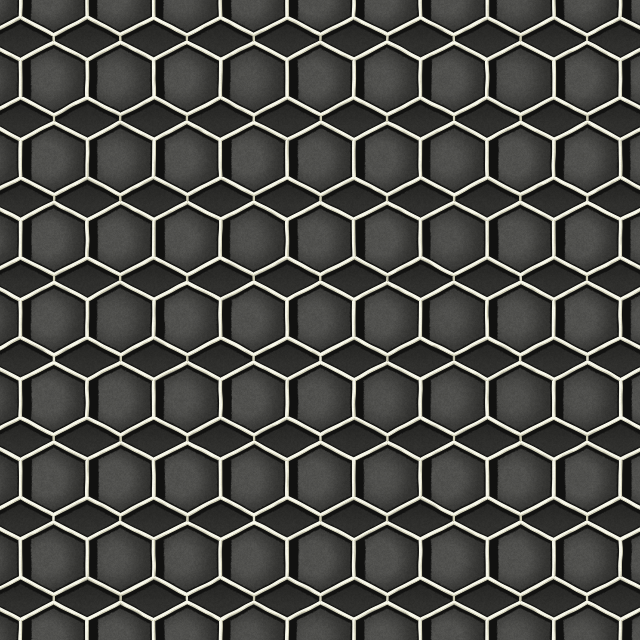
This pattern is drawn by a WebGL 2 fragment shader. Its source:

```glsl
#version 300 es
precision highp float;

uniform vec2 u_resolution;
out vec4 outColor;

float hash(vec2 p) {
    vec3 h = fract(vec3(p.xyx) * 0.1031);
    h += dot(h, h.yzx + 33.33);
    return fract((h.x + h.y) * h.z);
}

float noise(vec2 p) {
    vec2 i = floor(p), f = fract(p);
    f = f * f * (3.0 - 2.0 * f);
    return mix(mix(hash(i), hash(i + vec2(1, 0)), f.x),
               mix(hash(i + vec2(0, 1)), hash(i + vec2(1, 1)), f.x), f.y);
}

const vec3 SHADOW = vec3(0.065, 0.065, 0.062);
const vec3 CHARCOAL = vec3(0.18, 0.18, 0.172);
const vec3 SHEEN = vec3(0.315, 0.315, 0.305);
const vec3 CREAM = vec3(0.97, 0.97, 0.92);
const vec3 BEIGE = vec3(0.82, 0.81, 0.71);
const vec3 WORN = vec3(0.56, 0.56, 0.51);

const vec2 CELL = vec2(5.0, 6.0);
const float SLOPE = 0.52;
const float SLANT = 0.887; // turns vertical offset into distance from a slanted edge

// Hexagon face, inset further on the left where the shadow falls.
float hexFace(vec2 q, float band) {
    float top = SLANT * (2.72 - SLOPE * abs(q.x) - q.y) - 0.38;
    float bottom = SLANT * (2.72 - SLOPE * abs(q.x) + q.y) - 0.26;
    return min(min(top, bottom), min(q.x + 2.5 - band, 2.24 - q.x));
}

// Diamond face, inset further along its upper edges.
float diamondFace(vec2 r) {
    float top = SLANT * (1.58 - SLOPE * abs(r.x) - r.y) - 0.43;
    float bottom = SLANT * (1.58 - SLOPE * abs(r.x) + r.y) - 0.24;
    return min(top, bottom);
}

void main() {
    // The canvas is 48 units wide: 9.6 cells across and 8 down.
    float px = 48.0 / min(u_resolution.x, u_resolution.y);
    vec2 p = gl_FragCoord.xy * px;
    vec2 wobble = vec2(noise(p * 0.9), noise(p * 0.9 + 57.0)) - 0.5;
    vec2 g = p - vec2(4.04, 0.1) + 0.07 * wobble;

    // q is centred on a hexagon, r on a diamond.
    vec2 id = floor(g / CELL + 0.5);
    vec2 q = g - id * CELL;
    vec2 r = mod(g, CELL) - 0.5 * CELL;
    vec2 a = abs(q);
    float slant = SLANT * (2.72 - SLOPE * a.x - a.y);
    float tone = hash(id + 40.0);

    // Tile faces with a soft sheen and fine grain.
    float glow = 1.0 - smoothstep(0.5, 2.7, length((q - vec2(-0.5, 0.0)) * vec2(0.95, 0.9)));
    vec3 hexColor = mix(CHARCOAL, SHEEN, clamp(0.1 + glow * (0.85 + 0.25 * tone), 0.0, 1.0));
    vec3 diamondColor = CHARCOAL * (0.86 + 0.18 * smoothstep(1.0, -0.8, r.y));
    bool inHex = slant > 0.0;
    float face = inHex ? hexFace(q, 0.72 + 0.14 * tone) : diamondFace(r);
    vec3 tile = inHex ? hexColor : diamondColor;
    float grain = noise(p * 9.0) + noise(p * 19.0) - 1.0;
    tile *= 1.0 + 0.1 * grain;
    float soft = max(px, 0.07);
    vec3 color = mix(SHADOW, tile, smoothstep(-soft, soft, face + 0.03 * grain));

    // Frame: slanted edges, upright edges and the short links between rows.
    float uprightDist = length(vec2(2.5 - a.x, max(a.y - 1.42, 0.0)));
    float linkDist = length(vec2(a.x, max(2.72 - a.y, 0.0)));
    float slantLine = abs(slant) - 0.145;
    float uprightLine = uprightDist - 0.14;
    float linkLine = linkDist - 0.09;
    float frame = min(slantLine, min(uprightLine, linkLine));

    // The lit side is up for slanted edges and left for upright ones.
    float lit = -slant * sign(q.y);
    if (uprightLine < slantLine) lit = -r.x;
    if (linkLine < min(slantLine, uprightLine)) lit = -0.07;
    float wear = noise(g * vec2(2.2, 1.1) + 11.0);
    lit += 0.09 * (0.55 - wear);
    vec3 trim = mix(BEIGE, CREAM, smoothstep(-0.07, 0.0, lit));
    trim = mix(WORN, trim, smoothstep(-0.16, -0.08, lit));
    trim *= 1.0 + 0.03 * grain;

    color = mix(color, trim, 1.0 - smoothstep(-0.6 * px, 0.6 * px, frame));
    outColor = vec4(color, 1.0);
}
```
